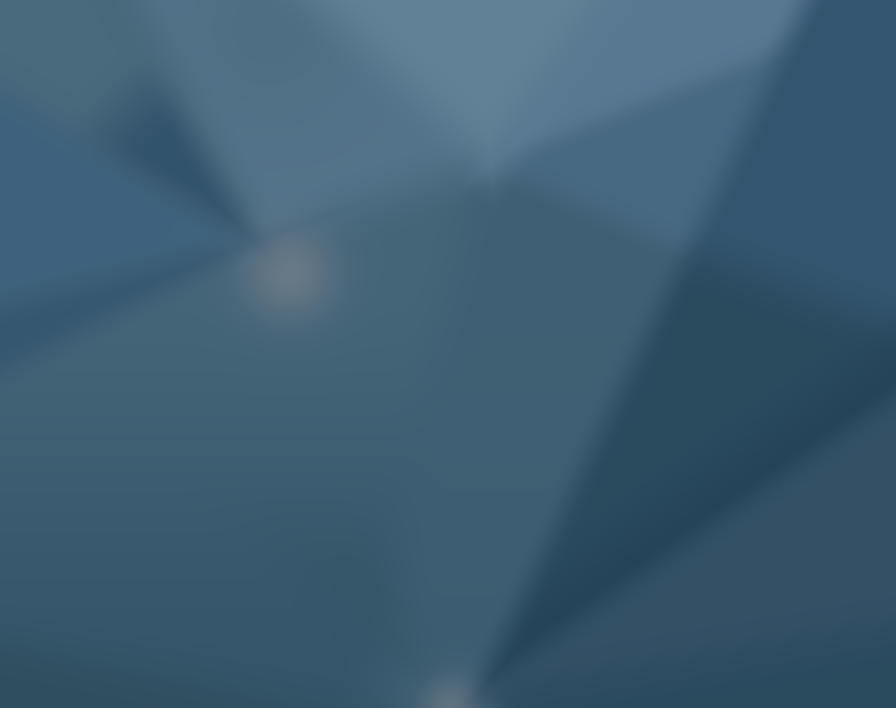
Reproduce this background procedurally as a Shadertoy shader.

```glsl
// Facet hubs, in units of canvas height
const vec2 LEFT_HUB = vec2(0.36, 0.658);
const vec2 TOP_HUB = vec2(0.693, 0.769);
const vec2 LOW_HUB = vec2(0.668, 0.01);

// Glows
const vec2 LEFT_GLOW = vec2(0.409, 0.614);
const vec2 LOW_GLOW = vec2(0.637, 0.0);
const float LEFT_GLOW_RADIUS = 0.065;
const float LOW_GLOW_RADIUS = 0.045;

// Edge widths
const float CRISP = 0.03;
const float SOFT = 0.055;

// Palette
const vec3 BASE_LOW = vec3(0.205, 0.335, 0.415);
const vec3 BASE_HIGH = vec3(0.268, 0.393, 0.470);
const vec3 CENTER = vec3(0.243, 0.370, 0.450);
const vec3 SHADE = vec3(0.185, 0.305, 0.370);
const vec3 SLATE = vec3(0.285, 0.410, 0.485);
const vec3 MIST = vec3(0.325, 0.450, 0.540);
const vec3 PALE = vec3(0.380, 0.505, 0.590);
const vec3 HAZE = vec3(0.345, 0.465, 0.570);
const vec3 STEEL = vec3(0.280, 0.410, 0.510);
const vec3 BLUE = vec3(0.245, 0.385, 0.490);
const vec3 DEEP_BLUE = vec3(0.200, 0.335, 0.435);
const vec3 DARK = vec3(0.165, 0.290, 0.370);
const vec3 DARKEST = vec3(0.140, 0.260, 0.345);
const vec3 LOWER_RIGHT = vec3(0.200, 0.312, 0.395);
const vec3 GLOW = vec3(0.430, 0.490, 0.540);

float cross2(vec2 a, vec2 b) {
    return a.x * b.y - a.y * b.x;
}

// Signed distance to a line, positive on its left side
float leftOf(vec2 p, vec2 a, vec2 b) {
    return cross2(normalize(b - a), p - a);
}

// Soft convex wedge, counterclockwise from one target to the other
float wedge(vec2 p, vec2 apex, vec2 first, vec2 last, float blur) {
    float d = min(leftOf(p, apex, first), -leftOf(p, apex, last));
    return smoothstep(-blur, blur, d);
}

float glow(vec2 p, vec2 center, float radius) {
    vec2 q = (p - center) / radius;
    return exp(-dot(q, q));
}

void mainImage(out vec4 fragColor, in vec2 fragCoord) {
    vec2 p = fragCoord / iResolution.y;

    // Central sheet and its folds
    vec3 color = mix(BASE_LOW, BASE_HIGH, smoothstep(0.0, 0.65, p.y));
    float fold = leftOf(p, vec2(0.577, 0.307), vec2(0.66, 0.752));
    color = mix(color, CENTER, 0.8 * smoothstep(-SOFT, SOFT, -fold));
    float corner = leftOf(p, vec2(0.41, 0.0), vec2(0.0, 0.084));
    color = mix(color, SHADE, smoothstep(-0.07, 0.07, -0.02 + corner * -1.0) * 0.0
        + smoothstep(-0.07, 0.06, corner));
    float sliver = wedge(p, vec2(0.61, 0.02), vec2(0.53, 0.27), vec2(0.42, 0.2), SOFT);
    color = mix(color, SHADE, 0.35 * sliver * smoothstep(0.36, 0.1, p.y));

    // Upper facets
    color = mix(color, MIST, wedge(p, LEFT_HUB, TOP_HUB, vec2(0.18, 1.0), SOFT));
    float topFade = glow(p, vec2(0.38, 0.96), 0.12);
    color = mix(color, SLATE, 0.5 * topFade);
    color = mix(color, STEEL, wedge(p, TOP_HUB, vec2(0.957, 0.653), vec2(1.12, 0.94), CRISP));
    color = mix(color, HAZE, wedge(p, TOP_HUB, vec2(1.12, 0.94), vec2(0.858, 1.0), CRISP));
    color = mix(color, PALE, wedge(p, TOP_HUB, vec2(0.858, 1.0), vec2(0.446, 1.0), SOFT));

    // Left fan
    vec2 darkEnd = vec2(0.132, 0.794);
    color = mix(color, SLATE, wedge(p, LEFT_HUB, vec2(0.18, 1.0), darkEnd, SOFT));
    color = mix(color, BLUE, wedge(p, LEFT_HUB, darkEnd, vec2(0.0, 0.571), CRISP));
    color = mix(color, DEEP_BLUE, 0.85 * wedge(p, LEFT_HUB, vec2(0.0, 0.571), vec2(0.0, 0.472), CRISP));
    float reach = smoothstep(0.33, 0.19, distance(p, LEFT_HUB));
    color = mix(color, DEEP_BLUE * 0.97, reach * wedge(p, LEFT_HUB, vec2(0.231, 0.876), darkEnd, CRISP));

    // Right facets, split by a slanting crease
    vec2 edgeLow = vec2(1.267, 0.431);
    float crease = leftOf(p, vec2(0.957, 0.653), vec2(1.267, 0.538));
    vec3 rightColor = mix(DARK, DEEP_BLUE, smoothstep(-SOFT, SOFT, crease));
    float rim = leftOf(p, LOW_HUB, edgeLow);
    rightColor = mix(rightColor, DARKEST, 0.8 * smoothstep(0.13, 0.02, rim));
    vec3 floorColor = mix(DARK, LOWER_RIGHT, smoothstep(-SOFT, SOFT,
        leftOf(p, LOW_HUB, vec2(1.267, 0.109))));
    color = mix(color, floorColor, wedge(p, LOW_HUB, vec2(1.267, -0.3), edgeLow, CRISP));
    color = mix(color, rightColor, wedge(p, LOW_HUB, edgeLow, vec2(1.139, 1.0), CRISP));

    // Warm grey glows at the hubs
    color = mix(color, GLOW, 0.85 * glow(p, LEFT_GLOW, LEFT_GLOW_RADIUS));
    color = mix(color, GLOW, 0.7 * glow(p, LOW_GLOW, LOW_GLOW_RADIUS));

    fragColor = vec4(color, 1.0);
}
```
